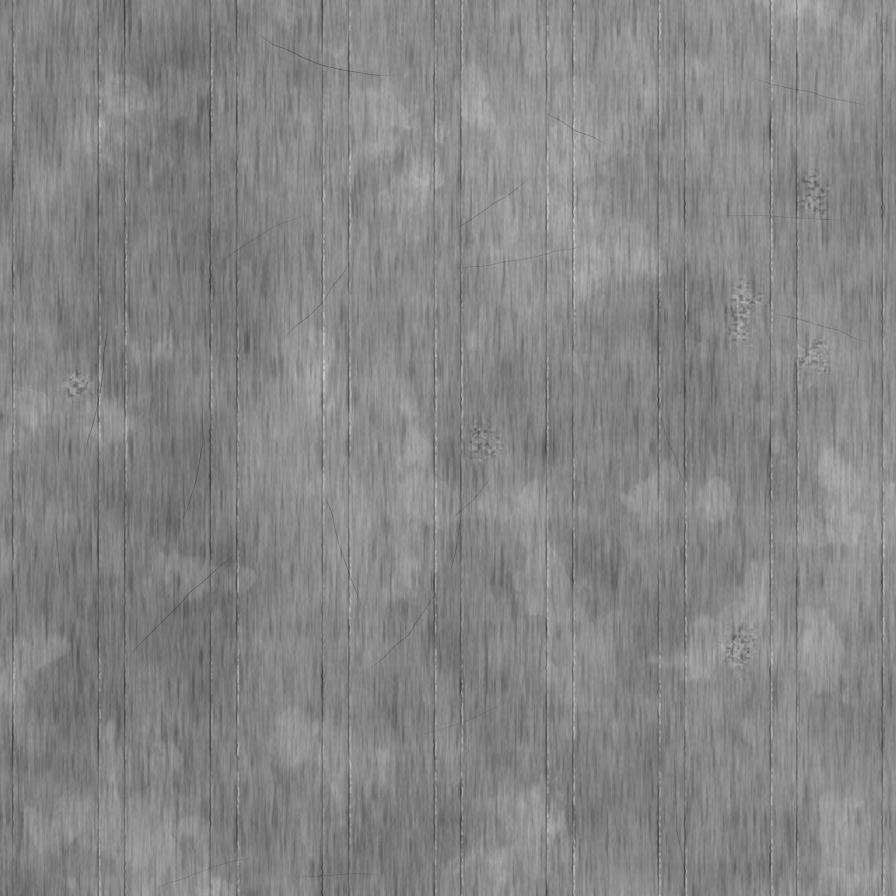
Write a three.js fragment shader that draws this texture.

```glsl
// Worn grey wood panelling: eight wide boards and narrow strips, with grain, stains and scratches
varying vec2 vUv;

float hash(vec2 p) {
  return fract(sin(dot(p, vec2(127.1, 311.7))) * 43758.5453);
}

float noise(vec2 p) {
  vec2 i = floor(p), f = fract(p);
  f = f * f * (3.0 - 2.0 * f);
  return mix(mix(hash(i), hash(i + vec2(1.0, 0.0)), f.x),
             mix(hash(i + vec2(0.0, 1.0)), hash(i + 1.0), f.x), f.y);
}

float fbm(vec2 p) {
  float sum = 0.0, amp = 0.5;
  for (int i = 0; i < 6; i++) {
    sum += amp * noise(p);
    p = mat2(1.6, 1.2, -1.2, 1.6) * p + 17.3;
    amp *= 0.54;
  }
  return sum / 1.06;
}

// Soft round spot, 1 at its centre
float spot(vec2 p, vec2 centre, vec2 size) {
  vec2 d = (p - centre) / size;
  return exp(-dot(d, d));
}

// Thin line with a smooth edge, from the distance to its middle
float line(float d, float halfWidth) {
  return 1.0 - smoothstep(halfWidth * 0.3, halfWidth * 1.7, abs(d));
}

// Fine upright fibres with short dark pores
float woodGrain(vec2 p) {
  float x = p.x + 0.001 * noise(p * vec2(20.0, 9.0));
  float fibres = noise(vec2(x * 420.0, p.y * 26.0)) - 0.5;
  float fine = noise(vec2(x * 640.0 + 31.0, p.y * 60.0)) - 0.5;
  float grit = noise(p * vec2(600.0, 260.0) + 13.0) - 0.5;
  float pores = smoothstep(0.62, 0.92, noise(vec2(x * 380.0 + 90.0, p.y * 34.0)));
  return 0.06 * fibres + 0.075 * fine + 0.04 * grit - 0.06 * (pores - 0.17);
}

// Cloudy tone, pale faded areas and crisp flaking patches
float stains(vec2 p) {
  float cloud = fbm(p * vec2(5.0, 4.0) + 3.0) - 0.5;
  float mottle = fbm(p * vec2(18.0, 14.0) + 41.0) - 0.5;
  float faded = spot(p, vec2(0.53, 0.84), vec2(0.20, 0.12))
              + 0.8 * spot(p, vec2(0.62, 0.37), vec2(0.09, 0.15))
              + 0.7 * spot(p, vec2(0.05, 0.57), vec2(0.06, 0.09))
              + 0.9 * spot(p, vec2(0.96, 0.07), vec2(0.05, 0.08))
              + 0.6 * spot(p, vec2(0.91, 0.62), vec2(0.04, 0.06))
              + 0.6 * spot(p, vec2(0.11, 0.84), vec2(0.03, 0.08))
              + 0.6 * spot(p, vec2(0.62, 0.10), vec2(0.05, 0.10));
  vec2 warp = p + 0.02 * vec2(noise(p * 40.0), noise(p * 40.0 + 50.0));
  float flakes = smoothstep(0.50, 0.57, fbm(warp * vec2(26.0, 20.0) + 9.0));
  float rareFlakes = smoothstep(0.60, 0.70, fbm(warp * vec2(15.0, 11.0) + 70.0));
  float shade = spot(p, vec2(0.76, 0.80), vec2(0.06, 0.25))
              + 0.8 * spot(p, vec2(0.20, 0.85), vec2(0.06, 0.16))
              + 0.6 * spot(p, vec2(0.02, 0.30), vec2(0.08, 0.12));
  return 0.20 * cloud + 0.15 * mottle + faded * (0.03 + 0.065 * flakes)
       + 0.06 * rareFlakes - 0.04 * shade;
}

// Two grooves per repeat, each a broken dark cut beside a chipped pale edge
float grooves(vec2 p) {
  float x = fract(p.x * 8.0);
  float side = x < 0.5 ? 1.0 : -1.0;
  float id = floor(p.x * 8.0) * 2.0 + side;
  float ragged = 0.0008 * (noise(vec2(id * 7.0, p.y * 220.0)) - 0.5);
  float d = (x - (side > 0.0 ? 0.113 : 0.877)) / 8.0 + ragged;
  float depth = 0.25 + 0.75 * noise(vec2(id * 9.0, p.y * 60.0));
  float chips = smoothstep(0.3, 0.75, noise(vec2(id * 5.0, p.y * 300.0)));
  float wear = smoothstep(0.2, 0.8, noise(vec2(id * 3.0, p.y * 9.0)));
  float cut = line(d, 0.0008) * depth;
  float edge = line(d - 0.0019, 0.0009) * (0.2 + 0.8 * chips) * (0.35 + 0.65 * wear);
  float soot = exp(-abs(d) * 220.0) * noise(vec2(id, p.y * 6.0));
  return 0.15 * edge - 0.19 * cut - 0.025 * soot;
}

// Scattered, gently bent hairline scratches that fade at their ends
float scratches(vec2 p) {
  float sum = 0.0;
  for (int i = 0; i < 22; i++) {
    vec2 seed = vec2(float(i) * 1.7, 4.3);
    vec2 q = p - vec2(hash(seed), hash(seed + 2.1));
    float angle = hash(seed + 5.4) * 3.1416;
    q = mat2(cos(angle), -sin(angle), sin(angle), cos(angle)) * q;
    float reach = mix(0.035, 0.095, hash(seed + 8.2));
    float bend = (hash(seed + 11.6) - 0.5) * 5.0;
    float wobble = 0.003 * (noise(vec2(q.x * 50.0, float(i))) - 0.5);
    float taper = 1.0 - smoothstep(reach * 0.5, reach, abs(q.x));
    sum = max(sum, line(q.y - bend * q.x * q.x - wobble, 0.0006) * taper
                   * mix(0.3, 1.0, hash(seed + 14.9)));
  }
  return sum;
}

// Finely pitted areas of broken finish
float pitting(vec2 p) {
  float area = spot(p, vec2(0.83, 0.655), vec2(0.025, 0.045))
             + spot(p, vec2(0.54, 0.51), vec2(0.025, 0.03))
             + spot(p, vec2(0.91, 0.78), vec2(0.02, 0.035))
             + spot(p, vec2(0.91, 0.60), vec2(0.025, 0.025))
             + spot(p, vec2(0.825, 0.275), vec2(0.025, 0.035))
             + spot(p, vec2(0.085, 0.57), vec2(0.025, 0.02));
  float pits = 0.6 * noise(p * 290.0) + 0.4 * noise(p * 430.0 + 23.0);
  float marks = smoothstep(0.57, 0.68, pits) - 0.7 * smoothstep(0.43, 0.32, pits);
  return -marks * smoothstep(0.25, 0.8, area * (0.5 + 0.8 * noise(p * 75.0)));
}

void main() {
  float tone = 0.523 + woodGrain(vUv) + stains(vUv) + grooves(vUv);
  tone += 0.11 * pitting(vUv) - 0.13 * scratches(vUv);
  gl_FragColor = vec4(vec3(clamp(tone, 0.25, 0.85)), 1.0);
}
```
